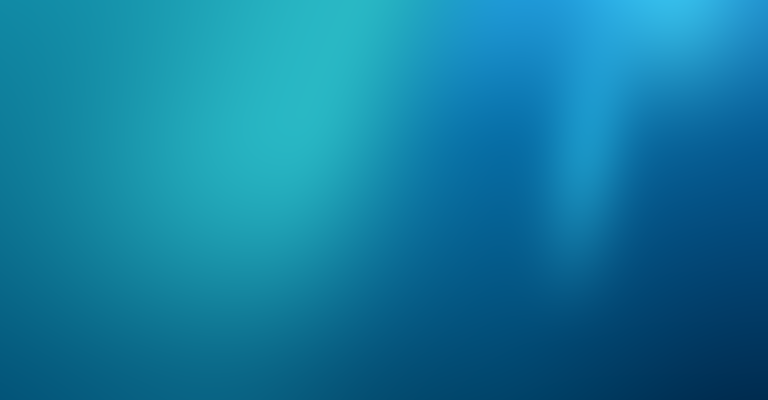
Give the GLSL for this background, as a Shadertoy shader.

```glsl
const vec3 LEFT_FLOOR    = vec3(0.00, 0.30, 0.45);
const vec3 LEFT_SURFACE  = vec3(0.06, 0.53, 0.64);
const vec3 RIGHT_FLOOR   = vec3(0.00, 0.26, 0.41);
const vec3 RIGHT_SURFACE = vec3(0.03, 0.50, 0.77);
const vec3 SURFACE_LIGHT = vec3(0.09, 0.10, 0.08);
const vec3 EDGE_SHADE    = vec3(0.00, 0.09, 0.10);
const vec3 TEAL          = vec3(0.16, 0.72, 0.77);
const vec3 STREAK_LIGHT  = vec3(0.08, 0.19, 0.16);
const vec3 CORNER_LIGHT  = vec3(0.09, 0.18, 0.11);

const float BEAM_LEFT_WIDTH = 0.27;
const vec2  BEAM_RIGHT_WIDTH = vec2(0.22, 0.115); // bottom, top
const float BEAM_FLOOR_STRENGTH = 0.22;
const float STREAK_WIDTH = 0.055;
const vec2  CORNER_CENTER = vec2(0.88, 1.03);
const vec2  CORNER_SIZE = vec2(0.09, 0.28);

float bell(float d) {
    return exp(-d * d);
}

// Horizontal center of the teal beam, leaning right as it rises
float beamCenter(float y) {
    return 0.29 + 0.09 * y + 0.08 * y * y;
}

float tealBeam(float offset, float y) {
    float rightWidth = mix(BEAM_RIGHT_WIDTH.x, BEAM_RIGHT_WIDTH.y, y);
    float width = offset < 0.0 ? BEAM_LEFT_WIDTH : rightWidth;
    float strength = mix(BEAM_FLOOR_STRENGTH, 1.0, smoothstep(0.0, 0.72, y));
    return strength * bell(offset / width);
}

float streak(vec2 uv) {
    float center = 0.73 + 0.055 * uv.y;
    float rise = smoothstep(0.12, 0.62, uv.y);
    float fade = 1.0 - 0.8 * smoothstep(0.6, 1.0, uv.y);
    return rise * fade * bell((uv.x - center) / STREAK_WIDTH);
}

void mainImage(out vec4 fragColor, in vec2 fragCoord) {
    vec2 uv = fragCoord / iResolution.xy;

    // Vertical gradients of the two sides
    vec3 leftSide = mix(LEFT_FLOOR, LEFT_SURFACE, uv.y);
    vec3 rightSide = mix(RIGHT_FLOOR, RIGHT_SURFACE, uv.y);
    rightSide += SURFACE_LIGHT * smoothstep(0.6, 1.05, uv.y);
    rightSide -= EDGE_SHADE * (1.0 - 0.45 * uv.y) * smoothstep(0.62, 1.0, uv.x);

    // Sides meet along the slanted beam
    float offset = uv.x - beamCenter(uv.y);
    vec3 color = mix(leftSide, rightSide, smoothstep(-0.05, 0.22, offset));
    color = mix(color, TEAL, tealBeam(offset, uv.y));

    // Narrow streak and glow near the upper right
    vec2 toCorner = (uv - CORNER_CENTER) / CORNER_SIZE;
    color += STREAK_LIGHT * streak(uv);
    color += CORNER_LIGHT * bell(length(toCorner));

    fragColor = vec4(clamp(color, 0.0, 1.0), 1.0);
}
```
